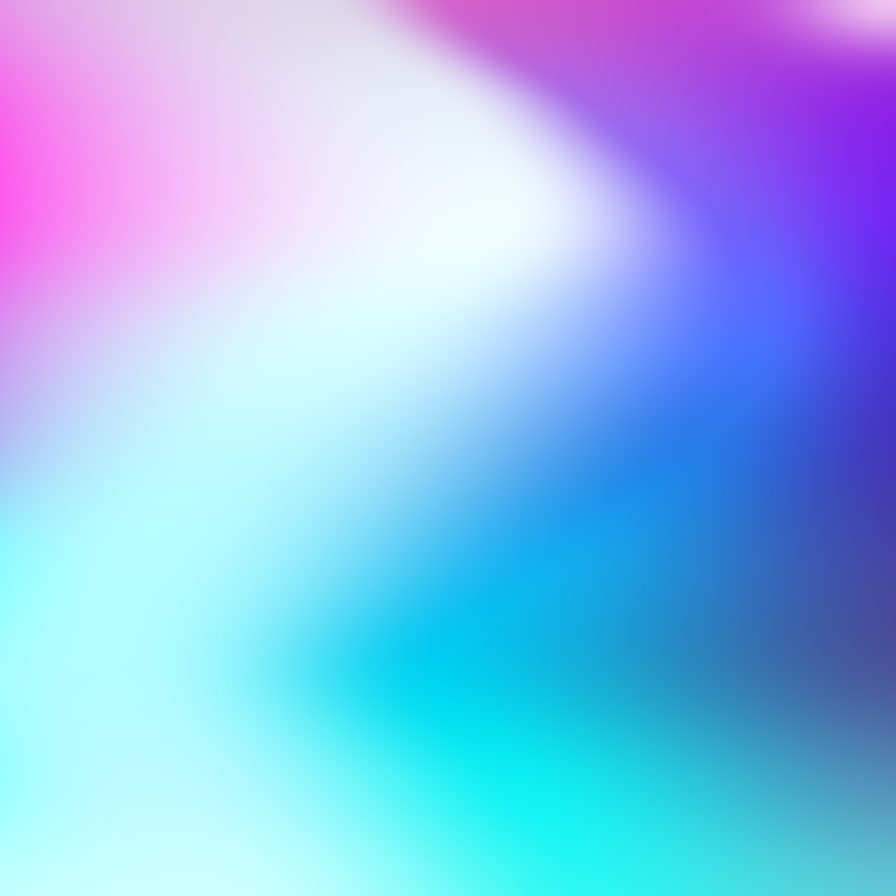
Reproduce this background procedurally as a Shadertoy shader.

```glsl
// Soft mesh gradient: a pale folded ribbon between magenta, cyan, blue and violet.

// Catmull-Rom spline through nine evenly spaced stops; rgb is colour, w is x position.
vec4 spline(vec4 stops[9], float y) {
    float s = clamp(y, 0.0, 1.0) * 8.0;
    int i = min(int(s), 7);
    float t = s - float(i);
    vec4 a = stops[max(i - 1, 0)], b = stops[i];
    vec4 c = stops[i + 1], d = stops[min(i + 2, 8)];
    return b + 0.5 * t * (c - a + t * (2.0 * a - 5.0 * b + 4.0 * c - d
        + t * (3.0 * (b - c) + d - a)));
}

// Position of x between two stations, from 0 to 1.
float between(float x, float start, float end) {
    return clamp((x - start) / (end - start), 0.0, 1.0);
}

void mainImage(out vec4 fragColor, in vec2 fragCoord) {
    vec2 uv = fragCoord / iResolution.xy;

    // Left border, from bottom to top: cyan into magenta.
    vec4 left = spline(vec4[9](
        vec4(0.76, 1.00, 1.00, 0.0), vec4(0.60, 1.00, 1.00, 0.0),
        vec4(0.65, 0.99, 1.00, 0.0), vec4(0.55, 0.98, 1.00, 0.0),
        vec4(0.68, 0.75, 0.96, 0.0), vec4(0.83, 0.58, 0.94, 0.0),
        vec4(0.98, 0.36, 0.93, 0.0), vec4(0.97, 0.40, 0.92, 0.0),
        vec4(0.90, 0.58, 0.91, 0.0)), uv.y);

    // Bright crest of the ribbon.
    vec4 crest = spline(vec4[9](
        vec4(0.80, 1.00, 1.00, 0.22), vec4(0.74, 0.98, 1.00, 0.16),
        vec4(0.70, 0.99, 1.00, 0.12), vec4(0.71, 0.99, 1.00, 0.15),
        vec4(0.75, 0.98, 1.00, 0.24), vec4(0.85, 0.99, 1.00, 0.38),
        vec4(0.94, 0.99, 1.00, 0.55), vec4(0.91, 0.94, 0.98, 0.50),
        vec4(0.87, 0.84, 0.92, 0.35)), uv.y);

    // Saturated valley beyond the fold.
    vec4 valley = spline(vec4[9](
        vec4(0.17, 0.97, 0.95, 0.67), vec4(0.05, 0.94, 0.95, 0.59),
        vec4(0.00, 0.82, 0.94, 0.49), vec4(0.07, 0.68, 0.94, 0.62),
        vec4(0.15, 0.49, 0.91, 0.78), vec4(0.30, 0.44, 1.00, 0.85),
        vec4(0.45, 0.38, 0.98, 0.82), vec4(0.63, 0.40, 0.92, 0.68),
        vec4(0.83, 0.38, 0.79, 0.51)), uv.y);

    // Right border, from bottom to top: teal, indigo, violet.
    vec4 right = spline(vec4[9](
        vec4(0.38, 0.78, 0.84, 1.0), vec4(0.33, 0.56, 0.72, 1.0),
        vec4(0.29, 0.33, 0.60, 1.0), vec4(0.27, 0.27, 0.64, 1.0),
        vec4(0.27, 0.21, 0.73, 1.0), vec4(0.31, 0.20, 0.86, 1.0),
        vec4(0.45, 0.15, 0.95, 1.0), vec4(0.55, 0.13, 0.90, 1.0),
        vec4(0.68, 0.17, 0.85, 1.0)), uv.y);

    // Ease from border to crest, over the fold, then out to the right border.
    float rise = 1.0 - pow(1.0 - between(uv.x, left.w, crest.w), 2.0);
    float fold = smoothstep(0.0, 1.0, pow(between(uv.x, crest.w, valley.w), 1.28));
    float fall = between(uv.x, valley.w, right.w);
    fall = mix(fall, smoothstep(0.0, 1.0, fall), 0.5);
    vec3 color = mix(left.rgb, crest.rgb, rise);
    color = mix(color, valley.rgb, fold);
    color = mix(color, right.rgb, fall);

    // Pale glow in the upper right corner.
    vec2 corner = (uv - 1.0) / vec2(0.12, 0.055);
    color = mix(color, vec3(0.96, 0.83, 0.95), 0.9 * exp(-dot(corner, corner)));

    fragColor = vec4(clamp(color, 0.0, 1.0), 1.0);
}
```
